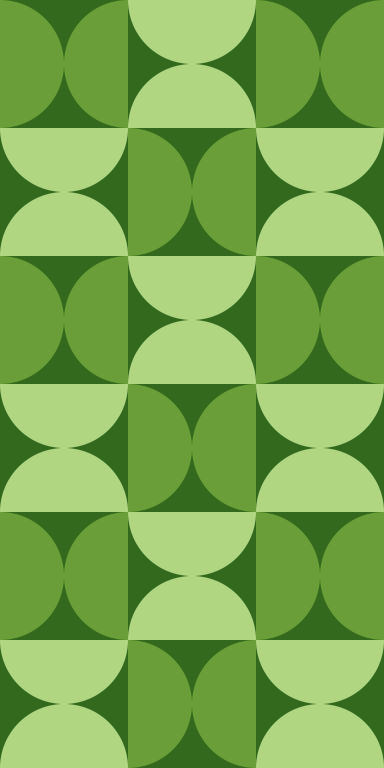
This pattern is drawn by a Shadertoy shader. Its source:

```glsl
// Checkerboard of paired half discs, alternating upright and sideways, in three greens.

const vec2 CELLS = vec2(3.0, 6.0);            // repeats across and down
const float RADIUS = 0.5;                     // half disc radius, in cells
const int SAMPLES = 6;                        // edge smoothing grid per pixel
const vec3 DARK_GREEN = vec3(0.20, 0.41, 0.11);
const vec3 MID_GREEN = vec3(0.41, 0.62, 0.22);
const vec3 LIGHT_GREEN = vec3(0.69, 0.84, 0.51);

// Colour at a point of the unit canvas
vec3 patternColor(vec2 uv) {
    vec2 grid = uv * CELLS;
    vec2 cell = floor(grid);
    vec2 local = abs(fract(grid) - 0.5);
    bool sideways = mod(cell.x + cell.y, 2.0) > 0.5;

    // Sideways cells are upright ones with the axes swapped
    if (sideways) local = local.yx;

    // Two half discs sit on opposite cell edges and touch in the middle
    float edgeDistance = length(vec2(local.x, 0.5 - local.y)) - RADIUS;
    vec3 discColor = sideways ? MID_GREEN : LIGHT_GREEN;
    return edgeDistance < 0.0 ? discColor : DARK_GREEN;
}

void mainImage(out vec4 fragColor, in vec2 fragCoord) {
    // Average a grid of samples inside the pixel, so curved and flat edges blend alike
    vec3 sum = vec3(0.0);
    for (int y = 0; y < SAMPLES; y++) {
        for (int x = 0; x < SAMPLES; x++) {
            vec2 offset = (vec2(x, y) + 0.5) / float(SAMPLES) - 0.5;
            sum += patternColor((fragCoord + offset) / iResolution.xy);
        }
    }
    fragColor = vec4(sum / float(SAMPLES * SAMPLES), 1.0);
}
```
